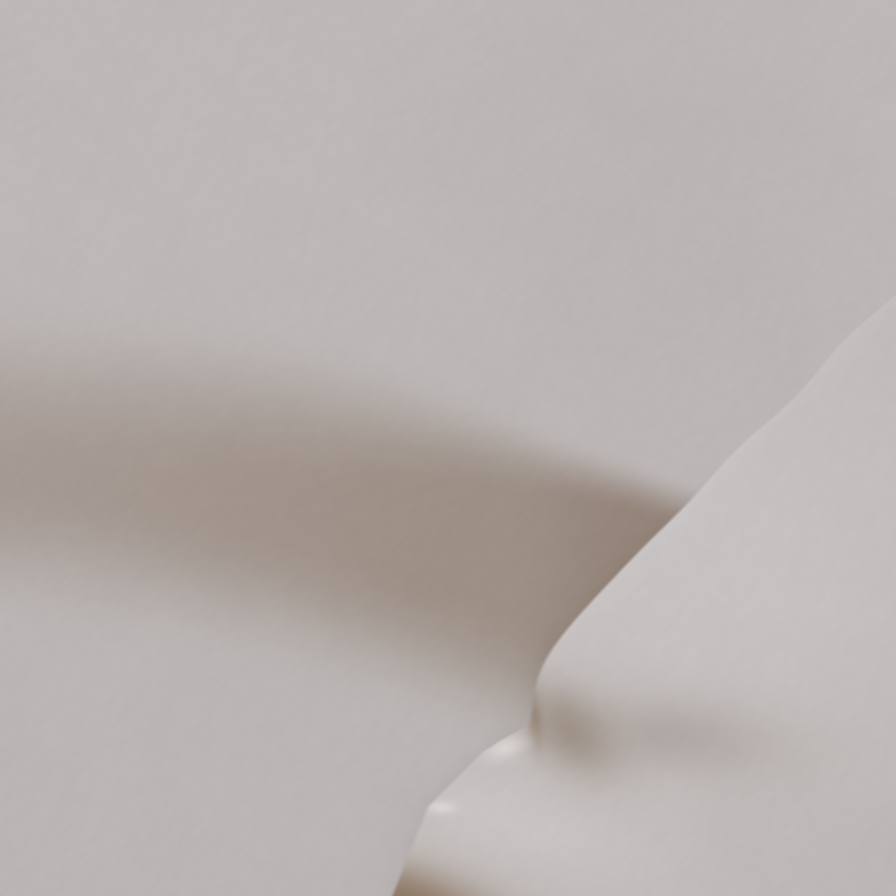
Write a three.js fragment shader that draws this texture.

```glsl
// Soft draped cloth: a broad shaded fold crosses a pale sheet and meets
// a brighter overlapping flap. The flap border is a curve x = f(y); folds are
// smooth bands and Gaussian pools of shade, with a faint woven grain on top.
varying vec2 vUv;

float hash(vec2 p) {
  return fract(sin(dot(p, vec2(127.1, 311.7))) * 43758.54);
}

float noise(vec2 p) {
  vec2 i = floor(p), f = fract(p);
  f = f * f * (3.0 - 2.0 * f);
  return mix(mix(hash(i), hash(i + vec2(1.0, 0.0)), f.x),
             mix(hash(i + vec2(0.0, 1.0)), hash(i + 1.0), f.x), f.y);
}

// Gaussian spot, tilted by an angle
float pool(vec2 p, vec2 center, vec2 size, float angle) {
  vec2 d = p - center;
  float c = cos(angle), s = sin(angle);
  d = vec2(c * d.x + s * d.y, c * d.y - s * d.x) / size;
  return exp(-dot(d, d));
}

// Soft step centred on an edge
float softStep(float edge, float halfWidth, float v) {
  return smoothstep(edge - halfWidth, edge + halfWidth, v);
}

// Horizontal position of the flap border at height y
float flapBorder(float y) {
  float t = y - 0.26;
  float x = 0.585 + 0.5 * (t + sqrt(t * t + 0.002));
  x -= 0.045 * (1.0 - smoothstep(0.160, 0.198, y));
  x -= 0.97 * (0.067 - clamp(y - 0.1, 0.0, 0.067));
  x -= 0.39 * (0.1 - clamp(y, 0.0, 0.1));
  return x + 0.004 * sin(y * 48.0) * smoothstep(0.35, 0.55, y);
}

// Back sheet with its wide diagonal valley of shade
vec3 backSheet(vec2 p) {
  float x = min(p.x, 0.8);
  float upper = 0.585 - 0.04 * x - 0.2 * x * x;
  float lower = 0.375 - 0.08 * x - 0.3 * x * x;
  float valley = softStep(lower, 0.085, p.y)
    * (1.0 - softStep(upper, mix(0.105, 0.032, smoothstep(0.2, 0.75, x)), p.y));
  vec3 cloth = mix(vec3(0.732, 0.713, 0.708), vec3(0.743, 0.724, 0.721),
                   smoothstep(0.2, 0.9, p.y));
  cloth -= 0.012 * pool(p, vec2(0.72, 0.83), vec2(0.22, 0.3), 0.5);
  vec3 shade = mix(vec3(0.648, 0.602, 0.578), vec3(0.612, 0.560, 0.522),
                   smoothstep(0.0, 0.55, x));
  shade = mix(shade, vec3(0.575, 0.512, 0.472), smoothstep(0.55, 0.74, x));
  return mix(cloth, shade, valley);
}

// Front flap with a crease, bright tips and a warm underside
vec3 frontFlap(vec2 p) {
  vec3 cloth = mix(vec3(0.755, 0.735, 0.730), vec3(0.780, 0.763, 0.760),
                   pool(p, vec2(0.80, 0.36), vec2(0.24, 0.17), 0.5));
  cloth -= 0.018 * smoothstep(0.25, 0.0, p.y) * smoothstep(0.65, 1.0, p.x);
  cloth += 0.03 * pool(p, vec2(0.56, 0.085), vec2(0.15, 0.05), -0.3);
  cloth = mix(cloth, vec3(0.655, 0.615, 0.595),
              0.65 * pool(p, vec2(0.74, 0.18), vec2(0.13, 0.043), -0.1));
  cloth = mix(cloth, vec3(0.60, 0.545, 0.50),
              0.8 * pool(p, vec2(0.635, 0.185), vec2(0.058, 0.036), -0.75));
  cloth = mix(cloth, vec3(0.57, 0.50, 0.44),
              0.7 * pool(p, vec2(0.597, 0.2), vec2(0.008, 0.03), 0.1));
  cloth += 0.10 * pool(p, vec2(0.565, 0.166), vec2(0.023, 0.012), 0.3);
  cloth += 0.08 * pool(p, vec2(0.492, 0.099), vec2(0.016, 0.007), 0.0);
  return mix(cloth, vec3(0.55, 0.465, 0.39),
             0.95 * pool(p, vec2(0.455, -0.005), vec2(0.11, 0.038), -0.3));
}

void main() {
  vec2 p = vUv;
  float toFlap = (p.x - flapBorder(p.y)) * 0.72;
  vec3 color = backSheet(p);

  // Thin contact shade, then the flap laid over it
  color -= 0.025 * exp(-abs(toFlap) * 90.0) * smoothstep(0.5, 0.3, p.y);
  vec3 flap = frontFlap(p);
  flap += 0.018 * exp(-abs(toFlap) * 100.0) * smoothstep(0.22, 0.3, p.y);
  color = mix(color, flap, smoothstep(-0.0025, 0.0025, toFlap));

  // Diagonal weave and broad mottling
  vec2 weave = vec2(p.x + p.y, p.y - p.x);
  color += 0.009 * (noise(weave * vec2(65.0, 130.0)) - 0.5);
  color += 0.007 * (noise(p * 16.0) - 0.5);
  gl_FragColor = vec4(color, 1.0);
}
```
